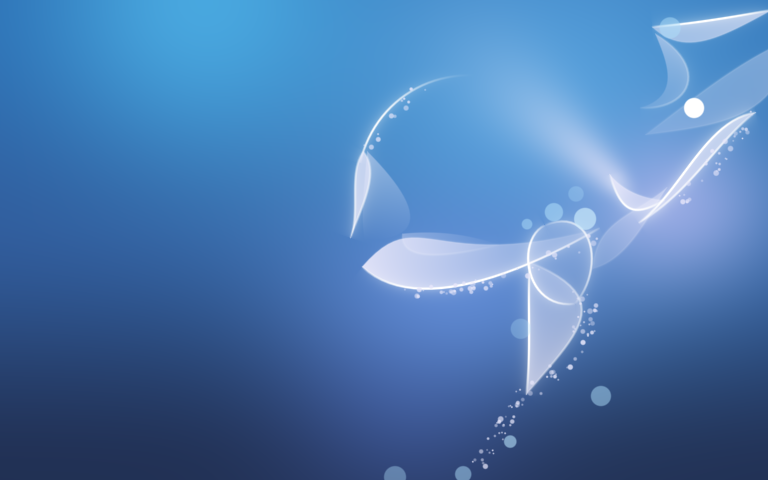
A Shadertoy shader for this background:

```glsl
const vec3 NIGHT = vec3(.13, .19, .33);
const vec3 DUSK = vec3(.19, .36, .61);
const vec3 DAY = vec3(.17, .43, .70);
const vec3 CYAN = vec3(.30, .69, .90);
const vec3 SKY = vec3(.35, .64, .87);
const vec3 PERIWINKLE = vec3(.41, .57, .87);
const vec3 VIOLET = vec3(.28, .38, .68);
const vec3 LILAC = vec3(.68, .71, .93);
const vec3 SILK = vec3(.90, .90, .98);
const vec3 BOKEH = vec3(.68, .87, .98);
const float ASPECT = 1.6, RIM_WIDTH = .0022, HALO = .012;
const int STEPS = 24;

// Cubic curves, one control point per column
const mat4x2 ARC = mat4x2(.99, .843, .87, .848, .775, .77, .75, .66);
const mat4x2 KEEL = mat4x2(.754, .444, .854, .354, 1.042, .406, 1.25, .525);
const mat4x2 WING = mat4x2(1.33, .535, 1.44, .6, 1.5, .715, 1.575, .766);
const mat4x2 CONE = mat4x2(1.104, .454, 1.292, .375, 1.198, .302, 1.096, .177);
const mat4x2 TAIL = mat4x2(1.13, .23, 1.09, .16, 1.05, .1, 1., .02);

// Soft discs: centre, radius, opacity
const vec4 DISCS[11] = vec4[11](
    vec4(1.446, .775, .021, 1), vec4(1.396, .942, .022, .5),
    vec4(1.219, .544, .023, .7), vec4(1.154, .558, .019, .55),
    vec4(1.2, .596, .016, .3), vec4(1.098, .533, .011, .5),
    vec4(1.085, .315, .021, .3), vec4(1.252, .175, .021, .5),
    vec4(1.063, .08, .013, .6), vec4(.823, .006, .023, .4),
    vec4(.965, .012, .017, .5));

// Current point, its colour, and the width of one pixel
vec2 p;
vec3 col;
float pixel;

float hash(float n) { return fract(sin(n * 12.9898) * 43758.5); }

vec2 bezier(mat4x2 k, float t) {
    float s = 1. - t;
    return k * vec4(s * s * s, 3. * s * s * t, 3. * s * t * t, t * t * t);
}

// Distance and parameter of the nearest point; flips side at each ray crossing
vec2 trace(mat4x2 k, inout float side) {
    vec2 best = vec2(9, 0), u = k[0];
    for (int i = 1; i <= STEPS; i++) {
        vec2 v = bezier(k, float(i) / float(STEPS)), e = v - u, w = p - u;
        float h = clamp(dot(w, e) / dot(e, e), 0., 1.);
        float dist = length(w - e * h);
        if (dist < best.x) best = vec2(dist, (float(i) - 1. + h) / float(STEPS));
        if ((u.y > p.y) != (v.y > p.y) && p.x < u.x + e.x * w.y / e.y) side = -side;
        u = v;
    }
    return best;
}

float rim(vec2 hit) {
    float ends = sqrt(max(4. * hit.y * (1. - hit.y), 0.));
    float line = 1. - smoothstep(RIM_WIDTH - pixel, RIM_WIDTH + pixel, hit.x);
    return ends * (.8 * line + .35 * exp(-hit.x / HALO));
}

// Cloth between two curves with common ends; look = end opacities, rim strengths
void sheet(mat4x2 k, vec4 bend, vec4 look) {
    vec2 axis = k[3] - k[0];
    if (length(p - .5 * (k[0] + k[3])) > length(axis) + .06) return;
    float side = 1.;
    vec2 first = trace(k, side);
    vec2 second = trace(mat4x2(k[0], bend.xy, bend.zw, k[3]), side);
    float inside = smoothstep(-pixel, pixel, -side * min(first.x, second.x));
    float t = clamp(dot(p - k[0], axis) / dot(axis, axis), 0., 1.);
    col = mix(col, SILK, inside * mix(look.x, look.y, t));
    col = mix(col, vec3(1), min(look.z * rim(first) + look.w * rim(second), 1.));
}

void disc(vec2 centre, float radius, vec3 tint, float opacity) {
    float edge = smoothstep(radius - pixel, radius + pixel, length(p - centre));
    col = mix(col, tint, (1. - edge) * opacity);
}

void sparkles(mat4x2 k, int count, float spread, float seed) {
    for (int i = 0; i < count; i++) {
        float n = float(i) + seed, t = mix(.25, 1., hash(n)), size = hash(n + .37);
        vec2 at = bezier(k, t), along = normalize(bezier(k, t + .01) - at);
        at += vec2(along.y, -along.x) * spread * (hash(n + .71) - .2);
        disc(at, mix(.0015, .006, size * size), SILK, .4 + .5 * hash(n + .13));
    }
}

void glow(vec2 centre, vec2 radius, vec3 tint, float power) {
    vec2 v = (p - centre) / radius;
    col = mix(col, tint, power * exp(-dot(v, v)));
}

void mainImage(out vec4 fragColor, in vec2 fragCoord) {
    p = fragCoord / iResolution.xy * vec2(ASPECT, 1);
    pixel = 1. / iResolution.y;

    // Sky and broad glows
    col = mix(NIGHT, DUSK, smoothstep(0., .55, p.y));
    col = mix(col, DAY, smoothstep(.45, 1., p.y));
    glow(vec2(.85, .18), vec2(.25), VIOLET, .55);
    glow(vec2(1.12, .78), vec2(.52, .42), SKY, .95);
    glow(vec2(.42, 1), vec2(.32), CYAN, .85);
    glow(vec2(.95, .4), vec2(.3, .2), PERIWINKLE, .75);
    glow(vec2(1.4, .57), vec2(.2, .16), LILAC, .75);

    // Beam that narrows toward the fold
    vec2 ray = p - vec2(1.32, .59), dir = vec2(-.75, .66);
    float along = dot(ray, dir), across = dot(ray, vec2(dir.y, -dir.x));
    across /= .02 + .22 * max(along, 0.);
    float beam = exp(-across * across - along * along * 9.);
    col = mix(col, SILK, .65 * beam * smoothstep(-.02, .06, along));

    // Upper right cloth
    sheet(mat4x2(1.344, .719, 1.44, .79, 1.54, .875, 1.65, .92), vec4(1.5, .74, 1.625, .75), vec4(.15, .4, .1, .1));
    sheet(mat4x2(1.365, .93, 1.48, .86, 1.44, .77, 1.333, .775), vec4(1.39, .87, 1.42, .8), vec4(.5, .1, .3, 0));
    sheet(mat4x2(1.358, .944, 1.44, .95, 1.52, .963, 1.61, .98), vec4(1.427, .88, 1.5, .92), vec4(.5, .7, 1, .1));

    // Left ribbon
    float side = 1.;
    vec2 arc = trace(ARC, side);
    col = mix(col, vec3(1), min(rim(arc) * arc.y * 1.3, 1.));
    sheet(mat4x2(.765, .685, .87, .58, .9, .5, .76, .5), vec4(.76, .62, .75, .55), vec4(.45, 0, 0, 0));
    sheet(mat4x2(.757, .685, .725, .64, .752, .56, .73, .504), vec4(.795, .64, .748, .56), vec4(.75, .75, .6, .5));

    // Long petal, its curl, and the right wing
    sheet(KEEL, vec4(.875, .583, .896, .427), vec4(.95, .1, 1, .1));
    sheet(mat4x2(.838, .513, .917, .521, .98, .51, 1.04, .49), vec4(.833, .454, .927, .463), vec4(.35, 0, 0, .15));
    sheet(mat4x2(1.235, .44, 1.24, .54, 1.32, .55, 1.39, .61), vec4(1.31, .46, 1.35, .55), vec4(.15, .45, .1, .1));
    sheet(mat4x2(1.27, .637, 1.3, .6, 1.345, .585, 1.385, .583), vec4(1.296, .55, 1.325, .55), vec4(.85, .5, .1, .9));
    sheet(WING, vec4(1.42, .6, 1.47, .75), vec4(.4, .7, .7, 1));

    // Central cone and loop
    sheet(CONE, vec4(1.098, .375, 1.108, .27), vec4(.3, .75, .5, 1));
    sheet(mat4x2(1.135, .531, 1.24, .573, 1.26, .438, 1.198, .367), vec4(1.073, .5, 1.094, .354), vec4(.25, .12, .7, 1));

    // Sparkles and soft discs
    sparkles(ARC, 12, -.03, 3.);
    sparkles(KEEL, 44, .03, 61.);
    sparkles(WING, 32, .04, 127.);
    sparkles(CONE, 40, -.045, 211.);
    sparkles(TAIL, 36, .03, 307.);
    for (int i = 0; i < 11; i++) {
        vec4 d = DISCS[i];
        disc(d.xy, d.z, mix(BOKEH, vec3(1), smoothstep(.5, 1., d.w)), d.w);
    }
    fragColor = vec4(col, 1);
}
```
